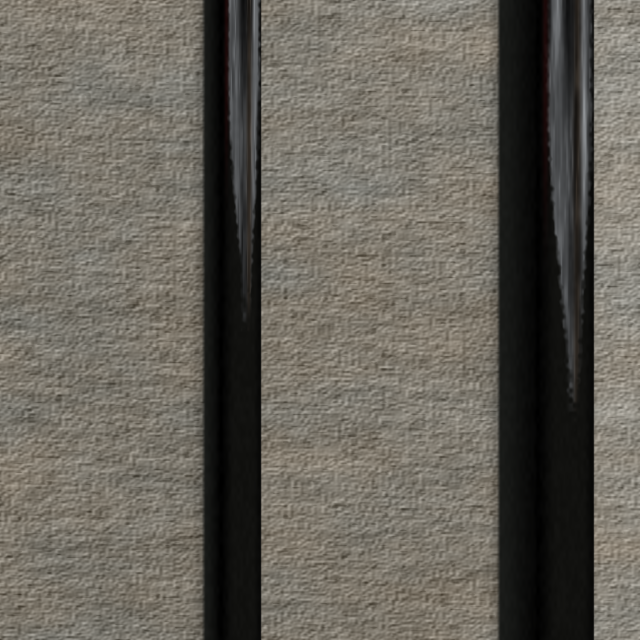
Write a Shadertoy shader that draws this texture.

```glsl
const vec3 CLOTH = vec3(0.497, 0.477, 0.436);
const vec3 CLOTH_WARM = vec3(0.025, 0.002, -0.018);
const vec3 BLACK = vec3(0.012, 0.012, 0.011);
const vec3 ROD_DARK = vec3(0.066, 0.066, 0.058);
const vec3 GROOVE = vec3(0.095, 0.100, 0.092);
const vec3 GLOSS = vec3(0.43, 0.44, 0.45);
const vec3 GLOSS_BROWN = vec3(0.34, 0.27, 0.20);
const vec3 GLOSS_RED = vec3(0.16, 0.035, 0.035);

const int BAR_COUNT = 2;
// Per bar: groove left, seam, rod right, height where the gloss ends
const vec4 BARS[BAR_COUNT] = vec4[](
    vec4(0.317, 0.345, 0.408, 0.490),
    vec4(0.778, 0.840, 0.928, 0.355));

const vec2 GRAIN_SCALE = vec2(190.0, 270.0);
const vec2 THREAD_SCALE = vec2(38.0, 230.0);
const float GRAIN_RELIEF = 0.17;
const float THREAD_DEPTH = 0.11;
const float BLOTCH_DEPTH = 0.05;

float hash(vec2 p) {
    vec3 q = fract(vec3(p.xyx) * 0.1031);
    q += dot(q, q.yzx + 33.33);
    return fract((q.x + q.y) * q.z);
}

float noise(vec2 p) {
    vec2 cell = floor(p), f = fract(p);
    f = f * f * (3.0 - 2.0 * f);
    return mix(mix(hash(cell), hash(cell + vec2(1, 0)), f.x),
               mix(hash(cell + vec2(0, 1)), hash(cell + vec2(1, 1)), f.x), f.y);
}

float fbm(vec2 p) {
    float sum = 0.0, amp = 0.5;
    for (int i = 0; i < 4; i++) {
        sum += amp * noise(p);
        p = p * 2.03 + 17.1;
        amp *= 0.5;
    }
    return sum;
}

// Soft bump of half width w around c
float bump(float x, float c, float w) {
    float d = (x - c) / w;
    return exp(-d * d);
}

// Woven cloth: embossed grain, broken cross threads, broad fading
vec3 cloth(vec2 uv) {
    vec2 g = uv * GRAIN_SCALE;
    float relief = noise(g) - noise(g + vec2(-0.6, 0.7));
    float thread = noise(uv * THREAD_SCALE) - 0.5;
    float crease = smoothstep(0.76, 0.95, noise(uv * vec2(65.0, 210.0) + 41.0));
    float warp = noise(uv * vec2(150.0, 12.0) + 9.0) - 0.5;
    float blotch = fbm(uv * vec2(5.0, 9.0)) - 0.47;
    float band = noise(uv * vec2(4.0, 55.0) + 5.0) - 0.5;

    float light = GRAIN_RELIEF * relief + THREAD_DEPTH * thread - 0.09 * crease
                + 0.03 * warp + BLOTCH_DEPTH * (blotch + band);
    light += 0.03 * (uv.y - 0.5) + 0.02 * (uv.x - 0.5);
    light += 0.05 * smoothstep(0.92, 0.94, uv.x);
    float tint = fbm(uv * vec2(7.0, 14.0) + 30.0) - 0.47;
    return CLOTH + light + CLOTH_WARM * tint * 2.0;
}

// Streaked reflection that narrows and frays towards its lower end
vec3 addGloss(vec3 col, float r, vec2 uv, float tip, float seed) {
    float t = (uv.y - tip) / (1.0 - tip);
    float open = smoothstep(0.0, 0.75, t);
    float fray = noise(uv * vec2(170.0, 130.0) + seed) - 0.5;
    float center = mix(0.64, 0.57, open);
    float halfWidth = mix(0.11, 0.41, open);
    float d = abs(r - center + 0.06 * fray) - halfWidth;
    float mask = 1.0 - smoothstep(-0.07, 0.03, d);
    mask *= smoothstep(-0.02, 0.12, t + 0.10 * fray);

    float streak = noise(vec2(r * 13.0 + seed, uv.y * 5.0));
    float fine = noise(vec2(r * 30.0 + seed, uv.y * 24.0));
    float level = 0.22 + 0.50 * streak + 0.30 * fine * fine;
    level += 0.40 * bump(r, 0.84, 0.07) * open + 0.30 * bump(r, 0.36, 0.10);
    level *= 1.0 - 0.75 * bump(r, 0.55, 0.13) * smoothstep(0.45, 1.0, t);
    level *= mix(0.75, 1.0, open);
    vec3 shine = mix(GLOSS, GLOSS_BROWN, 0.7 * bump(r, 0.70, 0.06)) * level;
    col = mix(col, shine, mask);
    return mix(col, GLOSS_RED, 0.6 * bump(r, 0.14, 0.05) * smoothstep(0.3, 0.8, t));
}

// Dark groove on the left, polished round rod on the right
vec3 barColor(vec2 uv, vec4 bar, float seed) {
    float g = clamp((uv.x - bar.x) / (bar.y - bar.x), 0.0, 1.0);
    float r = (uv.x - bar.y) / (bar.z - bar.y);
    vec3 groove = mix(GROOVE, BLACK * 2.0, smoothstep(0.1, 1.0, g));
    float body = smoothstep(0.0, 0.35, r) * (1.0 - 0.7 * smoothstep(0.8, 1.0, r));
    vec3 rod = mix(BLACK, ROD_DARK, body);
    rod = addGloss(rod, r, uv, bar.w, seed);
    vec3 col = mix(groove, rod, smoothstep(-0.04, 0.04, r));
    col *= 1.0 - 0.7 * bump(uv.x, bar.y, 0.004);
    return col + 0.018 * (noise(uv * vec2(220.0, 90.0)) - 0.5);
}

void mainImage(out vec4 fragColor, in vec2 fragCoord) {
    vec2 uv = fragCoord / iResolution.xy;
    float px = 1.0 / iResolution.x;
    vec3 col = cloth(uv);
    for (int i = 0; i < BAR_COUNT; i++) {
        vec4 bar = BARS[i];
        col *= 1.0 - 0.18 * bump(uv.x, bar.x, 0.012);
        float cover = smoothstep(bar.x - 0.003, bar.x + 0.005, uv.x)
                    * (1.0 - smoothstep(bar.z - px, bar.z + px, uv.x));
        col = mix(col, barColor(uv, bar, 7.3 * float(i) + 2.0), cover);
    }
    fragColor = vec4(clamp(col, 0.0, 1.0), 1.0);
}
```
